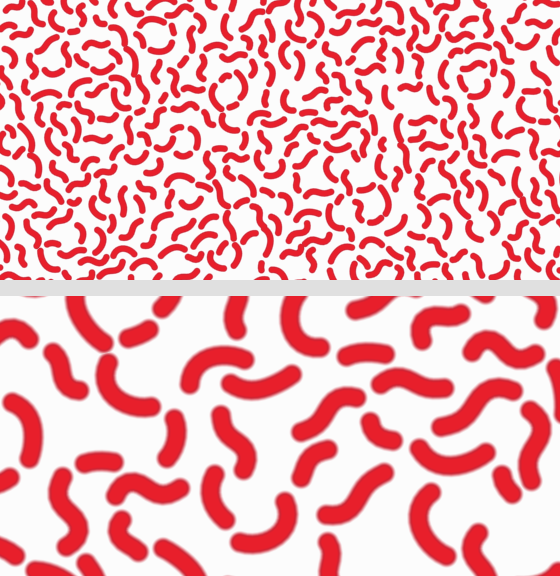
Top, the full canvas; bottom, a detail of the centre.
Give the GLSL for this pattern, as a WebGL 2 fragment shader.

```glsl
#version 300 es
precision highp float;
// Scattered short red squiggles with round ends on a white ground.

uniform vec2 u_resolution;
out vec4 fragColor;

const vec3 PAPER = vec3(0.99);
const vec3 RED = vec3(0.91, 0.12, 0.17);
const vec3 RIM = vec3(0.80, 0.14, 0.20);

// Canvas units: fractions of the height.
const float CELL = 0.079;
const float RADIUS = 0.0115;
const float SOFTNESS = 0.0032;

// Lattice units: fractions of a cell.
const float SPACING = 0.37;
const float TILT = 0.42;
const float PI = 3.14159;
const float FAR = 9.0;
const int STEPS = 6;

struct Stroke {
    vec2 centre;
    float angle, bend, wave, halfLength;
};

float hash(vec2 cell, float salt) {
    return fract(sin(dot(cell, vec2(127.1, 311.7)) + salt * 74.7) * 43758.5453);
}

float randomSign(vec2 cell, float salt) {
    return hash(cell, salt) < 0.5 ? -1.0 : 1.0;
}

mat2 rotation(float a) {
    return mat2(cos(a), sin(a), -sin(a), cos(a));
}

float segmentDistance(vec2 p, vec2 a, vec2 b) {
    vec2 ab = b - a;
    float t = clamp(dot(p - a, ab) / dot(ab, ab), 0.0, 1.0);
    return length(p - a - t * ab);
}

// Each cell owns one stroke: either a C-shaped arc or an S-shaped wave.
Stroke strokeAt(vec2 cell) {
    vec2 jitter = vec2(hash(cell, 1.0), hash(cell, 2.0)) - 0.5;
    float angle = randomSign(cell, 3.0) * PI * 0.25 + (hash(cell, 4.0) - 0.5) * 0.9;
    float isArc = step(hash(cell, 5.0), 0.42);
    float bend = randomSign(cell, 6.0) * mix(0.3, mix(0.6, 1.2, hash(cell, 7.0)), isArc);
    float wave = randomSign(cell, 8.0) * mix(mix(0.4, 0.85, hash(cell, 9.0)), 0.1, isArc);
    float halfLength = mix(0.48, 0.68, hash(cell, 10.0));
    return Stroke(cell + 0.5 + jitter * 0.2, angle, bend, wave, halfLength);
}

// One step along the stroke, from its centre towards either end.
vec2 advance(Stroke k, vec2 from, float side, int i) {
    float s = side * (float(i) + 0.5) / float(STEPS);
    float heading = k.angle + k.bend * s + k.wave * cos(PI * s);
    return from + side * k.halfLength / float(STEPS) * vec2(cos(heading), sin(heading));
}

float fullDistance(vec2 p, Stroke k) {
    float d = FAR;
    for (float side = -1.0; side < 2.0; side += 2.0) {
        vec2 a = k.centre;
        for (int i = 0; i < STEPS; i++) {
            vec2 b = advance(k, a, side, i);
            d = min(d, segmentDistance(p, a, b));
            a = b;
        }
    }
    return d;
}

// Is the point well away from the strokes of the four adjoining cells?
bool isClear(vec2 p, vec2 cell) {
    for (int n = 0; n < 4; n++) {
        float offset = n < 2 ? -1.0 : 1.0;
        Stroke k = strokeAt(cell + (n % 2 == 0 ? vec2(offset, 0.0) : vec2(0.0, offset)));
        if (distance(p, k.centre) < k.halfLength + SPACING
            && fullDistance(p, k) < SPACING) return false;
    }
    return true;
}

// Grows a stroke outwards until it would crowd a neighbour.
float trimmedDistance(vec2 p, Stroke k, vec2 cell) {
    float d = FAR;
    int grown = 0;
    for (float side = -1.0; side < 2.0; side += 2.0) {
        vec2 a = k.centre;
        for (int i = 0; i < STEPS; i++) {
            vec2 b = advance(k, a, side, i);
            if (!isClear(b, cell)) break;
            d = min(d, segmentDistance(p, a, b));
            a = b;
            grown++;
        }
    }
    return grown < 3 ? FAR : d;
}

// Checkerboard: even cells keep whole strokes, odd cells fit between them.
float squiggleDistance(vec2 p) {
    float d = FAR;
    for (int y = -1; y <= 1; y++) {
        for (int x = -1; x <= 1; x++) {
            vec2 cell = floor(p) + vec2(x, y);
            Stroke k = strokeAt(cell);
            if (distance(p, k.centre) > k.halfLength + 0.3) continue;
            bool isOdd = mod(cell.x + cell.y, 2.0) > 0.5;
            d = min(d, isOdd ? trimmedDistance(p, k, cell) : fullDistance(p, k));
        }
    }
    return d;
}

void main() {
    vec2 uv = gl_FragCoord.xy / u_resolution.y;
    float d = squiggleDistance(rotation(TILT) * uv / CELL) * CELL - RADIUS;

    // Soft edge with a slightly darker rim.
    float soft = max(SOFTNESS, 0.7 / u_resolution.y);
    vec3 ink = mix(RED, RIM, smoothstep(-1.6 * soft, -0.6 * soft, d));
    float coverage = 1.0 - smoothstep(-soft, soft, d);
    fragColor = vec4(mix(PAPER, ink, coverage), 1.0);
}
```
